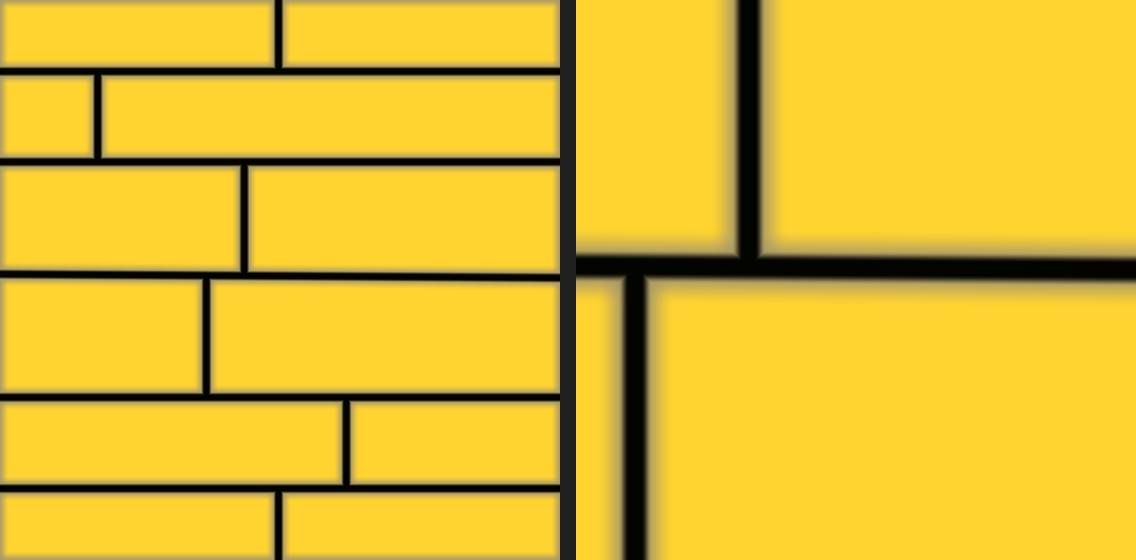
Left, the full canvas; right, a detail of the centre.
Write a Shadertoy shader that draws this texture.

```glsl
// Yellow brick wall: six courses of uneven height split by thin black mortar.
// Each course holds one upright joint. Bricks fade to grey along every side,
// including the canvas border; one bed line is slightly tilted.

const vec3 BRICK = vec3(1.00, 0.83, 0.19);
const vec3 RIM = vec3(0.66, 0.60, 0.41);
const vec3 MORTAR = vec3(0.01, 0.01, 0.00);

const float LINE_HALF = 0.0068;  // half width of the mortar
const float LINE_SOFT = 0.0030;  // softness on each side of that edge
const float RIM_WIDTH = 0.0165;  // reach of the grey fade into a brick

const int BEDS = 5;
const int TILTED_BED = 2;
const float TILT = -0.0065;

// Bed heights and joint positions, from the bottom course to the top one
const float BED_Y[BEDS] = float[](0.1276, 0.2904, 0.5104, 0.7109, 0.8724);
const float JOINT_X[BEDS + 1] =
    float[](0.4974, 0.6185, 0.3685, 0.4362, 0.1745, 0.4974);

// 0 at a brick side, 1 in its clear yellow face
float rimFade(float distanceToSide) {
    return smoothstep(-0.003, RIM_WIDTH, distanceToSide);
}

void mainImage(out vec4 fragColor, in vec2 fragCoord) {
    vec2 p = fragCoord / iResolution.xy;
    float pixel = 1.0 / min(iResolution.x, iResolution.y);

    // Find the course and the nearest bed line
    int course = 0;
    float bedDistance = 1.0;
    for (int i = 0; i < BEDS; i++) {
        float bedY = BED_Y[i] + (i == TILTED_BED ? TILT * p.x : 0.0);
        if (p.y > bedY) course = i + 1;
        bedDistance = min(bedDistance, abs(p.y - bedY));
    }
    float jointDistance = abs(p.x - JOINT_X[course]);

    // Brick face with grey rims; the product rounds the corners
    vec2 border = min(p, 1.0 - p);
    float face = rimFade(bedDistance - LINE_HALF)
               * rimFade(jointDistance - LINE_HALF)
               * rimFade(border.x) * rimFade(border.y);
    vec3 color = mix(RIM, BRICK, face);

    // Mortar drawn over the bricks
    float soft = max(LINE_SOFT, pixel);
    float mortarDistance = min(bedDistance, jointDistance);
    float brick = smoothstep(LINE_HALF - soft, LINE_HALF + soft, mortarDistance);
    fragColor = vec4(mix(MORTAR, color, brick), 1.0);
}
```
